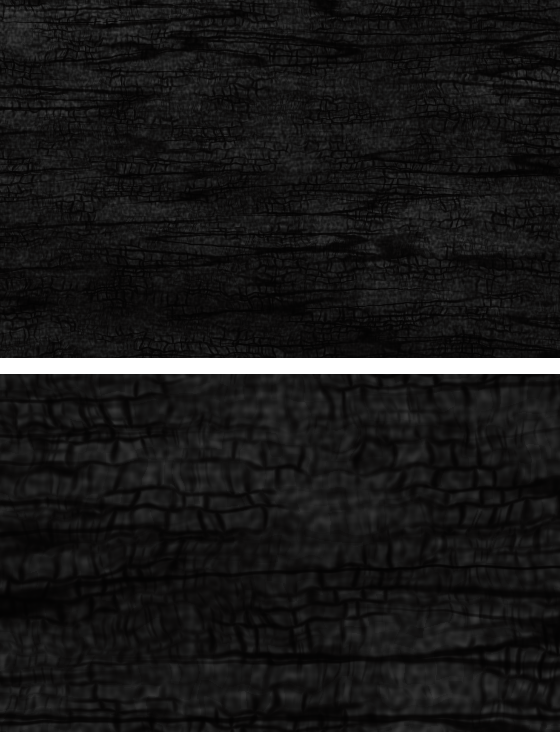
Top: the whole. Bottom: its middle third, enlarged.
This texture is drawn by a Shadertoy shader. Its source:

```glsl
const vec3 SOOT_TINT = vec3(1.08, 0.97, 0.96); // faint warmth in the darks
const vec3 ASH_TINT = vec3(1.0);
const float FACE_TONE = 0.108;               // brightness of an unbroken face
const float TONE_LIMIT = 0.30;
const float AREA_CONTRAST = 1.75;
const vec2 BLOCK_FREQ = vec2(38.0, 46.0);    // charred blocks per canvas height
const vec2 CHIP_FREQ = vec2(92.0, 60.0);     // small upright chips
const vec2 FIBRE_FREQ = vec2(26.0, 120.0);
const vec2 SPECK_FREQ = vec2(125.0, 105.0);
const vec2 FISSURE_FREQ = vec2(0.65, 8.5);
const vec2 PATCH_FREQ = vec2(1.3, 4.6);
const float BLOCK_CRACK = 0.20;
const float CHIP_CRACK = 0.26;
const float FISSURE_WIDTH = 0.036;
const vec2 SHEEN_CENTER = vec2(0.2, 0.72);

vec2 hash22(vec2 p) {
    vec3 q = fract(vec3(p.xyx) * vec3(0.1031, 0.1030, 0.0973));
    q += dot(q, q.yzx + 33.33);
    return fract((q.xx + q.yz) * q.zy);
}

float gradientDot(vec2 cell, vec2 offset) {
    float angle = 6.2832 * hash22(cell).x;
    return dot(vec2(cos(angle), sin(angle)), offset);
}

float gradientNoise(vec2 p) {
    vec2 i = floor(p), f = fract(p);
    vec2 u = f * f * f * (f * (f * 6.0 - 15.0) + 10.0);
    vec2 e = vec2(1.0, 0.0);
    float low = mix(gradientDot(i, f), gradientDot(i + e, f - e), u.x);
    float high = mix(gradientDot(i + e.yx, f - e.yx), gradientDot(i + 1.0, f - 1.0), u.x);
    return 1.4 * mix(low, high, u.y);
}

float fbm(vec2 p) {
    float sum = 0.0, weight = 0.6;
    for (int k = 0; k < 4; k++) {
        sum += weight * gradientNoise(p);
        p = p * 2.03 + 17.3;
        weight *= 0.5;
    }
    return sum;
}

// Unevenly spaced edges on a line: distance to the nearest edge, interval index
vec2 unevenEdges(float x, float seed) {
    float i = floor(x);
    float edge = i + 0.75 * hash22(vec2(i, seed)).x;
    if (x < edge) i -= 1.0;
    float low = i + 0.75 * hash22(vec2(i, seed)).x;
    float high = i + 1.0 + 0.75 * hash22(vec2(i + 1.0, seed)).x;
    return vec2(min(x - low, high - x), i);
}

// Rows split into uneven blocks: distances to the side and row edges, random id
vec3 brokenRows(vec2 p, float seed) {
    vec2 row = unevenEdges(p.y, seed);
    vec2 column = unevenEdges(p.x + 7.3 * hash22(vec2(row.y, seed + 5.0)).y, row.y + seed);
    return vec3(column.x, row.x, hash22(vec2(column.y, row.y) + seed).x);
}

float crackLine(vec3 block, float width) {
    vec2 line = 1.0 - smoothstep(vec2(0.02), vec2(width, 1.15 * width), block.xy);
    return max(line.x, line.y);
}

// Long broken splits following the grain
float fissures(vec2 p) {
    float dark = 0.0;
    for (int k = 0; k < 4; k++) {
        float layer = float(k);
        vec2 q = p * FISSURE_FREQ * (1.0 + 0.35 * layer) + 23.7 * layer;
        float ridge = abs(gradientNoise(q) + 0.05 * gradientNoise(q * vec2(13.0, 2.0)));
        float presence = smoothstep(-0.2, 0.35, gradientNoise(p * vec2(1.6, 5.0) + 51.0 * layer));
        float width = FISSURE_WIDTH * (0.5 + presence);
        dark = max(dark, presence * (1.0 - smoothstep(0.25 * width, 1.5 * width, ridge)));
    }
    return dark;
}

void mainImage(out vec4 fragColor, in vec2 fragCoord) {
    vec2 p = fragCoord / iResolution.y;

    // Grain drift and ragged crack edges
    vec2 grain = p + vec2(0.0, 0.03 * gradientNoise(p * vec2(1.4, 2.2) + 5.0));
    vec2 ragged = vec2(gradientNoise(p * 40.0), gradientNoise(p * 40.0 + 80.0));
    vec2 buckle = vec2(gradientNoise(p * 11.0 + 60.0), gradientNoise(p * vec2(8.0, 13.0) + 20.0));
    vec2 w = grain + 0.006 * ragged + 0.016 * buckle;

    // Cracked blocks and chips
    vec3 block = brokenRows(w * BLOCK_FREQ + 60.0, 11.0);
    vec3 chip = brokenRows(w * CHIP_FREQ + 130.0, 37.0);
    float blockMask = smoothstep(-0.35, 0.25, fbm(p * vec2(7.0, 14.0) + 9.0));
    float chipMask = smoothstep(-0.3, 0.3, fbm(p * vec2(8.0, 15.0) + 31.0));
    float blockCrack = blockMask * crackLine(block, BLOCK_CRACK);
    float chipCrack = chipMask * crackLine(chip, CHIP_CRACK);

    // Broad scorched and ashy areas
    float area = AREA_CONTRAST * fbm(grain * PATCH_FREQ + 3.0) + 0.9 * (p.y - 0.5);
    vec2 toSheen = (p - SHEEN_CENTER) * vec2(5.0, 11.0);
    area += 0.6 * exp(-dot(toSheen, toSheen));

    // Fine surface relief
    float relief = 0.65 * gradientNoise(grain * FIBRE_FREQ)
                 + 1.05 * gradientNoise(p * SPECK_FREQ)
                 + 0.5 * (block.z - 0.5) + 0.55 * (chip.z - 0.5);

    float tone = FACE_TONE * exp2(area + relief);
    tone *= 1.0 - 0.82 * blockCrack;
    tone *= 1.0 - 0.5 * chipCrack;
    tone *= 1.0 - 0.85 * fissures(grain + 0.002 * ragged);
    tone = 0.01 + TONE_LIMIT * (1.0 - exp(-tone / TONE_LIMIT));
    fragColor = vec4(tone * mix(SOOT_TINT, ASH_TINT, smoothstep(0.03, 0.1, tone)), 1.0);
}
```
